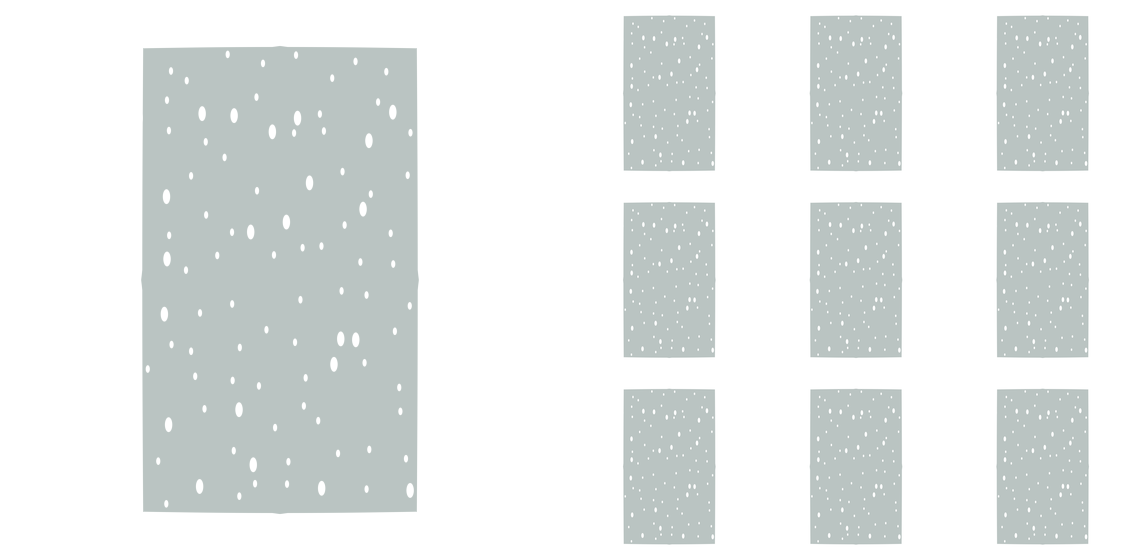
Left: one tile. Right: repeated 3 by 3.
Give the GLSL for this pattern, as a WebGL 2 fragment shader.

```glsl
#version 300 es
precision highp float;
// Draws a grey-green upright panel with slightly bowed sides, flecked with white upright ovals, on white.

#define WHITE vec3(1.0)
#define PANEL_COLOUR vec3(0.73, 0.77, 0.76)
#define PANEL_HALF vec2(0.2443, 0.4137)
#define BOW vec2(0.0016, 0.0024)
#define BUMP vec2(0.0020, 0.0018)
#define BUMP_REACH vec2(0.018, 0.014)
#define GRID vec2(8.0, 12.0)
#define JITTER 0.80
#define SMALL_RADIUS vec2(0.0037, 0.0067)
#define LARGE_RADIUS vec2(0.0066, 0.0132)
#define FILL 0.95
#define SEED 7u

uniform vec2 u_resolution;
out vec4 fragColor;

// Integer hash: three values in 0..1 for a cell
vec3 hash3(vec2 cell, uint salt) {
    uvec3 v = uvec3(ivec3(ivec2(cell) + 64, int(salt + SEED)));
    v = v * 1664525u + 1013904223u;
    v.x += v.y * v.z; v.y += v.z * v.x; v.z += v.x * v.y;
    v ^= v >> 16u;
    v.x += v.y * v.z; v.y += v.z * v.x; v.z += v.x * v.y;
    return vec3(v >> 8u) / 16777216.0;
}

// Close approximation of the signed distance to an ellipse
float ellipseDistance(vec2 p, vec2 radius) {
    p = abs(p) + 1e-6;
    float k = length(p / radius);
    return k * (k - 1.0) / length(p / (radius * radius));
}

// Rectangle whose sides bow outwards, with a small bump in the middle of each
float panelDistance(vec2 p) {
    vec2 along = p.yx / PANEL_HALF.yx;
    vec2 bump = BUMP * max(1.0 - abs(p.yx) / BUMP_REACH, 0.0);
    vec2 d = abs(p) - PANEL_HALF - BOW * (1.0 - along * along) - bump;
    return max(d.x, d.y);
}

// One jittered oval per cell; each 2 by 2 block of cells holds one large oval
float fleckDistance(vec2 p) {
    vec2 cellSize = 2.0 * PANEL_HALF / GRID;
    vec2 home = floor(p / cellSize);
    float nearest = 1.0;
    for (int j = -1; j <= 1; j++) {
        for (int i = -1; i <= 1; i++) {
            vec2 cell = home + vec2(i, j);
            vec3 random = hash3(cell, 0u);
            vec2 largeSlot = step(0.5, hash3(floor(cell / 2.0), 1u).xy);
            bool isLarge = all(equal(mod(cell, 2.0), largeSlot));
            vec2 radius = isLarge ? LARGE_RADIUS : SMALL_RADIUS;
            vec2 centre = (cell + 0.5 + JITTER * (random.xy - 0.5)) * cellSize;
            if (random.z < FILL) nearest = min(nearest, ellipseDistance(p - centre, radius));
        }
    }
    return nearest;
}

void main() {
    vec2 p = fract(gl_FragCoord.xy / u_resolution) - 0.5;
    float soft = 0.7 / min(u_resolution.x, u_resolution.y);

    float panel = 1.0 - smoothstep(-soft, soft, panelDistance(p));
    float fleck = 1.0 - smoothstep(-soft, soft, fleckDistance(p));
    fragColor = vec4(mix(WHITE, PANEL_COLOUR, panel * (1.0 - fleck)), 1.0);
}
```
